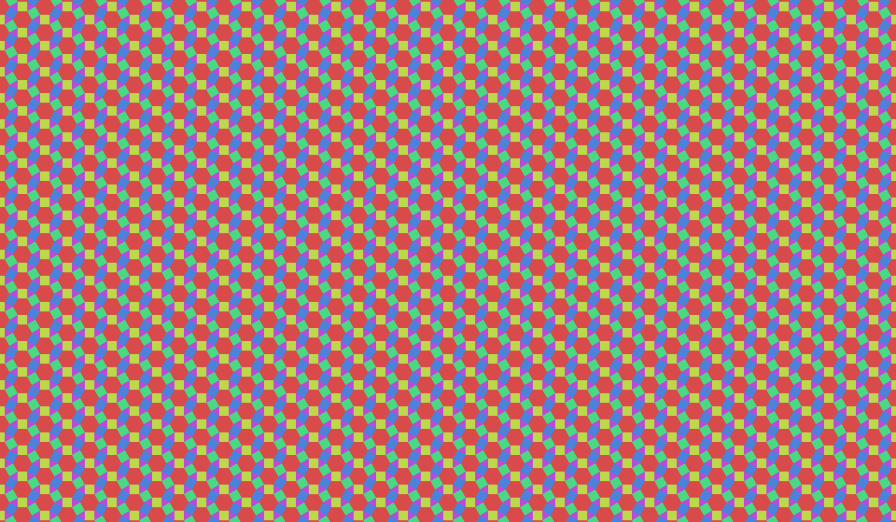
Reproduce this pattern procedurally as a Shadertoy shader.

```glsl
// Rhombitrihexagonal tiling: red hexagons joined by squares in three colours, with purple triangles between.

// Offset from the nearest hexagon centre; neighbouring centres are one unit apart.
vec2 nearestCentre(vec2 p) {
    vec2 period = vec2(sqrt(3.0), 1.0);
    vec2 even = mod(p + 0.5 * period, period) - 0.5 * period;
    vec2 odd = mod(p, period) - 0.5 * period;
    return dot(even, even) < dot(odd, odd) ? even : odd;
}

// Evenly spaced hues, numbered in fifths of the colour wheel.
vec3 tileColor(float fifth) {
    vec3 hue = abs(fract(fifth / 5.0 + vec3(0.0, 2.0, 1.0) / 3.0) * 6.0 - 3.0) - 1.0;
    return 0.85 * mix(vec3(1.0), clamp(hue, 0.0, 1.0), 0.66);
}

float coverage(float dist, float pixel) {
    return clamp(0.5 - dist / pixel, 0.0, 1.0);
}

void mainImage(out vec4 fragColor, in vec2 fragCoord) {
    // 20 by 20 lattice cells, each holding two hexagons
    vec2 uv = fragCoord / iResolution.xy;
    vec2 q = nearestCentre(uv * 20.0 * vec2(sqrt(3.0), 1.0) - vec2(0.0, 0.75));
    float pixel = 20.0 / iResolution.y;
    float side = 1.0 / (1.0 + sqrt(3.0));

    // Triangles are what the squares and hexagons leave uncovered
    vec3 color = tileColor(4.0);
    float hexagon = -1.0;

    // Squares: yellow above and below, green rising, blue falling
    for (int k = 0; k < 3; k++) {
        float angle = radians(90.0 - 60.0 * float(k));
        vec2 normal = vec2(cos(angle), sin(angle));
        float strip = abs(dot(q, vec2(-normal.y, normal.x))) - 0.5 * side;
        color = mix(color, tileColor(float(k + 1)), coverage(strip, pixel));
        hexagon = max(hexagon, abs(dot(q, normal)) - 0.5 * sqrt(3.0) * side);
    }

    // Hexagon over the crossing strips
    color = mix(color, tileColor(0.0), coverage(hexagon, pixel));
    fragColor = vec4(color, 1.0);
}
```
